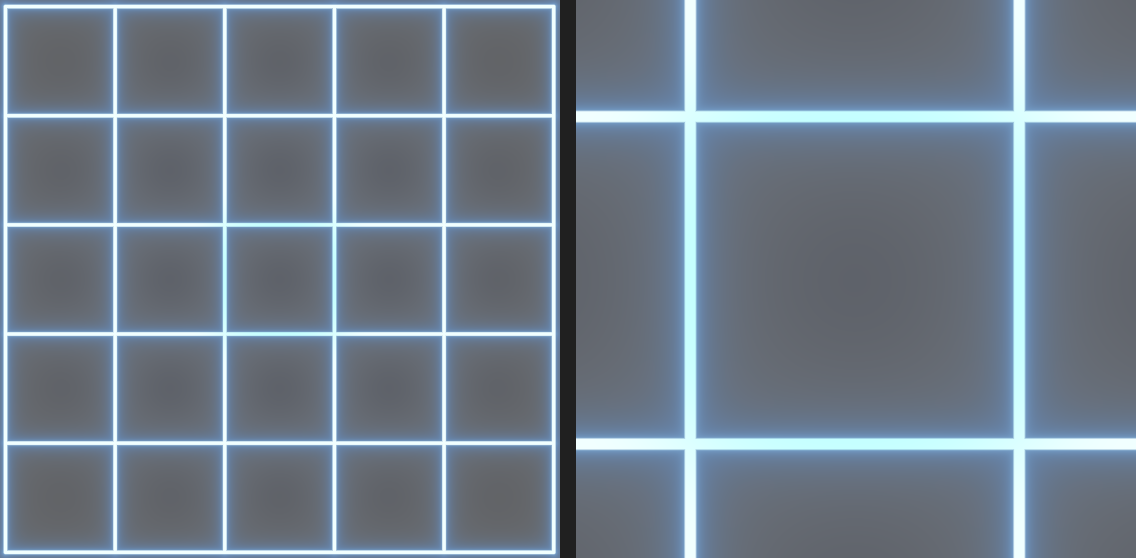
Left: the whole. Right: its middle third, enlarged.
Reproduce this pattern procedurally as a WebGL 2 fragment shader.

```glsl
#version 300 es
precision highp float;
// Glowing white-blue square grid, five by five, over smoky grey cells.

uniform vec2 u_resolution;
out vec4 outColor;

// Layout, in units of the canvas
const float CELLS = 5.0;
const vec2 GRID_ORIGIN = vec2(0.0098, 0.0102);
const vec2 CELL_SIZE = vec2(0.1958, 0.1956);
const float LINE_HALF_WIDTH = 0.0034;
const float LINE_SOFTNESS = 0.0004;
const float HALO_REACH = 0.0022;
const float GLOW_REACH = 0.0130;

// Colours
const vec3 CELL_CENTRE = vec3(0.370, 0.385, 0.415);
const vec3 CELL_RIM = vec3(0.405, 0.420, 0.445);
const vec3 CORNER_TINT = vec3(0.395, 0.395, 0.395);
const vec3 GLOW = vec3(0.395, 0.515, 0.670);
const vec3 HALO = vec3(0.500, 0.690, 0.860);
const vec3 LINE_MIDDLE = vec3(0.760, 1.000, 1.000);
const vec3 LINE_OUTER = vec3(0.945, 1.000, 1.000);

// Distances to the nearest vertical (x) and horizontal (y) line segment
vec2 lineDistances(vec2 grid) {
    vec2 across = (grid - clamp(round(grid), 0.0, CELLS)) * CELL_SIZE;
    vec2 beyond = (grid - clamp(grid, 0.0, CELLS)) * CELL_SIZE;
    return vec2(length(vec2(across.x, beyond.y)),
                length(vec2(beyond.x, across.y)));
}

// Joins the falloff of both line directions without a hard seam
float falloff(vec2 distances, float reach) {
    vec2 g = exp(-max(distances - LINE_HALF_WIDTH, 0.0) / reach);
    return 1.0 - (1.0 - g.x) * (1.0 - g.y);
}

void main() {
    vec2 uv = gl_FragCoord.xy / u_resolution;
    float pixel = 1.0 / min(u_resolution.x, u_resolution.y);
    vec2 grid = (uv - GRID_ORIGIN) / CELL_SIZE;
    vec2 distances = lineDistances(grid);
    float fromMiddle = length(uv - 0.5);

    // Cell shade, darker at its centre and warmer toward the canvas corners
    float fromCentre = length(fract(grid) - 0.5);
    vec3 color = mix(CELL_CENTRE, CELL_RIM, smoothstep(0.0, 0.5, fromCentre));
    color = mix(color, CORNER_TINT, 0.6 * smoothstep(0.25, 0.65, fromMiddle));

    // Wide blue glow, then a thin bright halo
    color = mix(color, GLOW, falloff(distances, GLOW_REACH));
    color = mix(color, HALO, 0.6 * falloff(distances, HALO_REACH));

    // Line core, cyan around the middle cell and white outward
    vec3 lineColor = mix(LINE_MIDDLE, LINE_OUTER,
                         smoothstep(0.08, 0.19, fromMiddle));
    float edge = LINE_SOFTNESS + 0.6 * pixel;
    float nearest = min(distances.x, distances.y);
    float core = 1.0 - smoothstep(LINE_HALF_WIDTH - edge,
                                  LINE_HALF_WIDTH + edge, nearest);
    outColor = vec4(mix(color, lineColor, core), 1.0);
}
```
